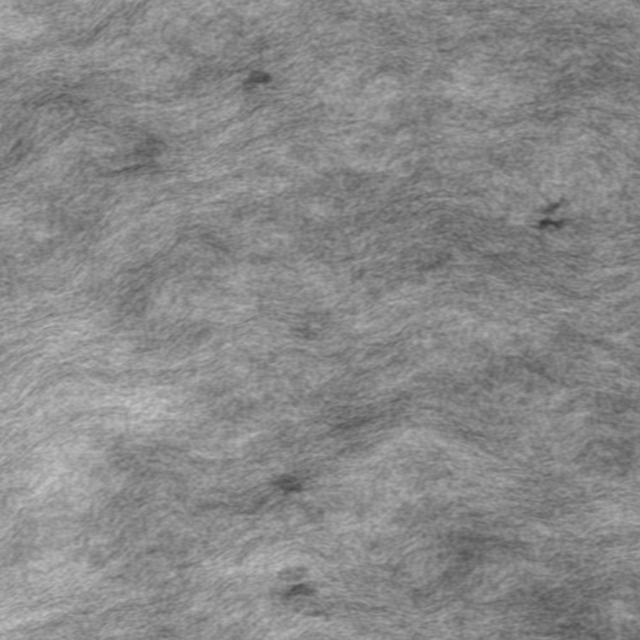
Give the GLSL for this texture, as a Shadertoy shader.

```glsl
// Weathered grey stone: soft tilted streaks, fine fibrous grain and scattered dark pits.

#define BASE_TONE      0.545   // mean grey level
#define SIDE_FALLOFF   0.075   // darkening from left to right
#define CLOUD_CONTRAST 0.030   // deviation of the broad patches
#define WISP_CONTRAST  0.023   // deviation of the long streaks
#define FIBRE_CONTRAST 0.021   // deviation of the short streaks
#define GRAIN_CONTRAST 0.020   // deviation of the finest grain
#define PIT_CLUSTERS   17
#define PITS_EACH      3
#define PIT_DEPTH      0.25
#define STAIN_DEPTH    0.060
#define PIT_SIZE       vec2(0.026, 0.0095)

vec2 hash22(vec2 p) {
    vec3 q = fract(p.xyx * vec3(0.1031, 0.1030, 0.0973));
    q += dot(q, q.yzx + 33.33);
    return fract((q.xx + q.yz) * q.zy);
}

float cornerSlope(vec2 cell, vec2 offset) {
    float angle = 6.2832 * hash22(cell).x;
    return dot(vec2(cos(angle), sin(angle)), offset);
}

// Gradient noise scaled to a standard deviation of about one.
float noise(vec2 p) {
    vec2 cell = floor(p), f = fract(p), e = vec2(1.0, 0.0);
    vec2 w = f * f * f * (f * (f * 6.0 - 15.0) + 10.0);
    float low  = mix(cornerSlope(cell, f), cornerSlope(cell + e.xy, f - e.xy), w.x);
    float high = mix(cornerSlope(cell + e.yx, f - e.yx), cornerSlope(cell + e.xx, f - e.xx), w.x);
    return 4.6 * mix(low, high, w.y);
}

// Bends the plane so that streaks climb on the left and level out on the right.
vec2 flowSpace(vec2 p) {
    float bend = 0.36 * p.x - 0.21 * p.x * p.x;
    float waver = 0.010 * noise(p * 5.0 + 31.0) + 0.0025 * noise(p * 19.0 + 7.0);
    return vec2(p.x, p.y - bend + waver);
}

float stoneTone(vec2 p) {
    vec2 flow = flowSpace(p);
    float clouds = 0.85 * noise(flow * vec2(2.6, 4.2) + 11.3)
                 + 0.55 * noise(flow * vec2(6.0, 10.0) + 47.1);
    float wisps  = 0.75 * noise(flow * vec2(8.0, 25.0) + 83.7)
                 + 0.65 * noise(flow * vec2(17.0, 46.0) + 19.2);
    float fibres = 0.75 * noise(flow * vec2(32.0, 84.0) + 61.4)
                 + 0.65 * noise(flow * vec2(58.0, 125.0) + 5.8);
    float grain  = 0.70 * noise(flow * vec2(95.0, 165.0) + 37.9)
                 + 0.70 * noise(p * vec2(125.0, 190.0) + 73.6);
    return BASE_TONE + SIDE_FALLOFF * (0.45 - p.x)
         + CLOUD_CONTRAST * clouds + WISP_CONTRAST * wisps
         + FIBRE_CONTRAST * fibres + GRAIN_CONTRAST * grain;
}

// Soft spot, one at the centre and fading past its radii.
float spot(vec2 offset, vec2 radii, float tilt) {
    offset.y -= tilt * offset.x;
    vec2 q = offset / radii;
    float d = dot(q, q);
    return exp(-d * (0.6 + 0.5 * d));
}

// Darkening by stacked, lens-shaped pits and the faint stains around them.
float pitShade(vec2 p) {
    vec2 ragged = p + 0.0045 * vec2(noise(p * 42.0 + 3.1), 0.7 * noise(p * 48.0 + 90.2));
    float shade = 0.0;
    for (int i = 0; i < PIT_CLUSTERS; i++) {
        float id = float(i);
        vec2 jitter = hash22(vec2(id + 2.0, 14.0));
        vec2 traits = hash22(vec2(id + 5.0, 71.0));
        vec2 centre = vec2(0.14 + 0.72 * fract(id * 0.618 + 0.45 + 0.15 * jitter.x),
                           0.06 + 0.82 * (id + jitter.y) / float(PIT_CLUSTERS));
        float strength = mix(0.12, 1.0, traits.x * traits.x);
        shade += STAIN_DEPTH * (0.4 + 0.6 * traits.y)
               * spot(ragged - centre, vec2(0.034, 0.025), 0.2);
        for (int k = 0; k < PITS_EACH; k++) {
            vec2 shift = hash22(vec2(id * 3.0 + 9.0, float(k) + 28.0));
            vec2 form  = hash22(vec2(id * 5.0 + 1.0, float(k) + 53.0));
            vec2 place = centre + vec2(0.055 * (shift.x - 0.5),
                                       0.026 * (float(k) - 1.0) + 0.012 * (shift.y - 0.5));
            vec2 radii = PIT_SIZE * mix(vec2(0.55, 0.7), vec2(1.15, 1.2), form);
            shade += PIT_DEPTH * strength * (0.25 + 0.75 * form.x)
                   * spot(ragged - place, radii, 0.5 * (shift.y - 0.5));
        }
    }
    return min(shade, 0.28);
}

void mainImage(out vec4 fragColor, in vec2 fragCoord) {
    vec2 p = fragCoord / iResolution.y;
    float tone = clamp(stoneTone(p) - pitShade(p), 0.0, 1.0);
    vec3 coolTint = vec3(-0.001, -0.001, 0.003);
    fragColor = vec4(vec3(tone) + coolTint, 1.0);
}
```
